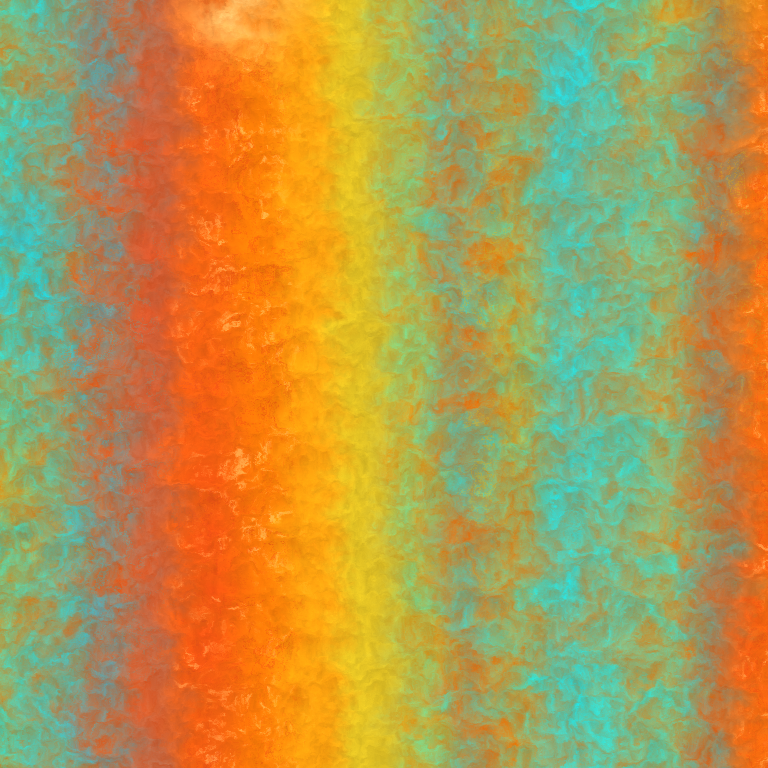
Give the GLSL for this background, as a Shadertoy shader.

```glsl
#define WARP 0.065
#define FLECK 0.85
#define GRAIN 0.22
#define CYAN vec3(0.19, 0.76, 0.78)
#define ORANGE vec3(0.96, 0.43, 0.06)
#define RED vec3(0.90, 0.25, 0.08)
#define OCHRE vec3(0.80, 0.67, 0.16)
#define PEACH vec3(1.00, 0.80, 0.48)
#define STOPS 16

// Evenly spaced colours from the left edge to the right edge
const vec3 bands[STOPS] = vec3[STOPS](
    vec3(.54, .69, .44), vec3(.49, .66, .50), vec3(.63, .50, .39), vec3(.80, .40, .24),
    vec3(.98, .41, .07), vec3(1., .50, .03), vec3(1., .64, .06), vec3(.89, .76, .14),
    vec3(.70, .71, .30), vec3(.62, .60, .37), vec3(.62, .65, .36), vec3(.43, .73, .58),
    vec3(.48, .72, .53), vec3(.57, .70, .44), vec3(.68, .50, .30), vec3(.98, .45, .06));

float hash(vec2 p) {
    vec3 q = fract(vec3(p.xyx) * 0.1031);
    q += dot(q, q.yzx + 33.33);
    return fract((q.x + q.y) * q.z);
}

float noise(vec2 p) {
    vec2 i = floor(p), f = fract(p);
    f = f * f * (3.0 - 2.0 * f);
    return mix(mix(hash(i), hash(i + vec2(1, 0)), f.x),
               mix(hash(i + vec2(0, 1)), hash(i + vec2(1, 1)), f.x), f.y);
}

float fbm(vec2 p) {
    float sum = 0.0, amp = 0.5;
    for (int i = 0; i < 6; i++) {
        sum += amp * noise(p);
        p = mat2(0.8, 0.6, -0.6, 0.8) * p * 2.03 + 17.3;
        amp *= 0.58;
    }
    return sum / 1.145;
}

// Thin lines along the middle level of a noise field
float veins(vec2 p, float width) {
    return 1.0 - smoothstep(0.0, width, abs(fbm(p) - 0.5));
}

// Soft elliptical patch
float glow(vec2 p, vec2 center, vec2 radius) {
    vec2 d = (p - center) / radius;
    return exp(-dot(d, d));
}

vec3 bandColor(float x) {
    float s = clamp(x, 0.0, 1.0) * float(STOPS - 1);
    int i = min(int(s), STOPS - 2);
    return mix(bands[i], bands[i + 1], smoothstep(0.0, 1.0, s - float(i)));
}

void mainImage(out vec4 fragColor, in vec2 fragCoord) {
    vec2 uv = fragCoord / iResolution.xy;

    // Ragged vertical bands, leaning slightly in the middle
    float coarse = fbm(uv * vec2(9.0, 7.0) + 3.0) - 0.5;
    float fine = fbm(uv * vec2(28.0, 42.0) + 9.0) - 0.5;
    float lean = 0.045 * (uv.y - 0.5) * glow(uv, vec2(0.53, 0.5), vec2(0.12, 2.0));
    vec3 col = bandColor(uv.x + lean + WARP * (0.6 * coarse + fine));

    // Large local tints
    float patchy = 0.75 + 2.0 * fine + coarse;
    col = mix(col, CYAN, patchy * 0.75 * glow(uv, vec2(0.01, 0.67), vec2(0.06, 0.12)));
    col = mix(col, CYAN, patchy * 0.50 * glow(uv, vec2(0.74, 0.90), vec2(0.05, 0.20)));
    col = mix(col, CYAN, patchy * 0.25 * glow(uv, vec2(0.74, 0.44), vec2(0.04, 0.16)));
    col = mix(col, OCHRE, patchy * 0.50 * glow(uv, vec2(0.02, 0.34), vec2(0.06, 0.14)));
    col = mix(col, OCHRE, patchy * 0.50 * glow(uv, vec2(0.90, 1.00), vec2(0.12, 0.07)));
    col = mix(col, OCHRE, patchy * 0.60 * glow(uv, vec2(0.67, 0.53), vec2(0.035, 0.15)));
    col = mix(col, RED, patchy * 0.50 * glow(uv, vec2(0.28, 0.25), vec2(0.05, 0.28)));
    col = mix(col, RED, patchy * 0.35 * glow(uv, vec2(0.20, 0.68), vec2(0.04, 0.22)));
    col = mix(col, RED, patchy * 0.40 * glow(uv, vec2(0.98, 0.25), vec2(0.05, 0.20)));
    col = mix(col, PEACH, patchy * 0.75 * glow(uv, vec2(0.31, 1.00), vec2(0.07, 0.07)));

    // Cool and warm flecks where the pigments mix
    float chroma = max(col.r, max(col.g, col.b)) - min(col.r, min(col.g, col.b));
    float muddy = 1.0 - smoothstep(0.25, 0.75, chroma);
    vec2 bend = vec2(coarse, fine);
    float fleck = fbm(uv * vec2(26.0, 34.0) + bend * 3.0 + 41.0) - 0.5;
    float grain = fbm(uv * vec2(100.0, 120.0) + bend * 6.0) - 0.5;
    col += FLECK * muddy * (fleck + 0.75 * grain) * (CYAN - ORANGE);

    // Wrinkles: red in the hot band, ochre and cyan threads elsewhere
    float wrinkle = veins(uv * vec2(11.0, 20.0) + bend * 2.0, 0.022);
    float thread = veins(uv * vec2(24.0, 17.0) + bend * 3.0 + 70.0, 0.025);
    float hair = veins(uv * vec2(45.0, 50.0) + bend * 4.0 + 23.0, 0.035);
    float hot = smoothstep(0.65, 0.95, chroma) * (1.0 - smoothstep(0.52, 0.68, col.g));
    col = mix(col, RED, hot * (0.30 * wrinkle + 0.16 * hair));
    col = mix(col, OCHRE, 0.60 * thread * glow(uv, vec2(0.64, 0.55), vec2(0.06, 0.40)));
    col = mix(col, OCHRE, 0.45 * thread * glow(uv, vec2(0.96, 0.75), vec2(0.06, 0.30)));
    col = mix(col, ORANGE, 0.40 * hair * glow(uv, vec2(0.11, 0.60), vec2(0.06, 0.35)));
    col = mix(col, ORANGE, 0.30 * thread * glow(uv, vec2(0.92, 0.60), vec2(0.04, 0.40)));
    col = mix(col, vec3(0.36, 0.67, 0.66),
              0.55 * wrinkle * glow(uv, vec2(0.12, 0.45), vec2(0.08, 0.45)));

    // Pale fibres and fine grain
    float fibre = smoothstep(0.02, 0.28, grain) * smoothstep(-0.1, 0.15, fleck);
    col = mix(col, PEACH, 0.50 * fibre * hot);
    col *= 1.0 + GRAIN * (grain + 0.6 * fine);

    fragColor = vec4(clamp(col, 0.0, 1.0), 1.0);
}
```
